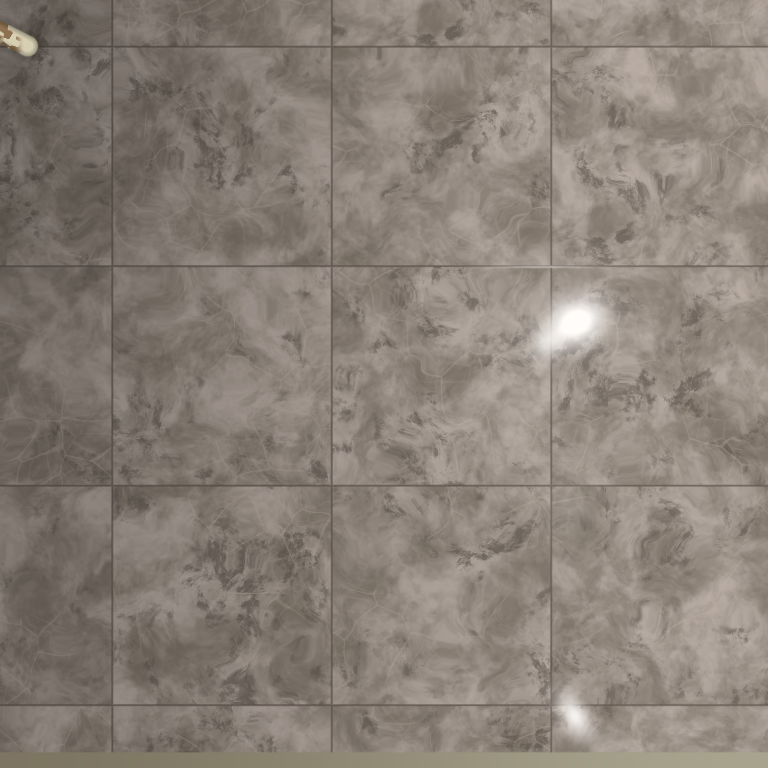
This texture is drawn by a three.js fragment shader. Its source:

```glsl
varying vec2 vUv;

const float TILE_PITCH = 0.2858;
const vec2 GRID_ORIGIN = vec2(0.1462, 0.0818);
const float GROUT_HALF_WIDTH = 0.0008;
const float EDGE_SOFTNESS = 0.0015;
const float STRIP_HEIGHT = 0.0205;
const float VEIN_WIDTH = 0.055;

const vec3 STONE_DARK = vec3(0.455, 0.418, 0.378);
const vec3 STONE_LIGHT = vec3(0.662, 0.620, 0.590);
const vec3 BLOTCH = vec3(0.350, 0.318, 0.290);
const vec3 VEIN = vec3(0.690, 0.638, 0.588);
const vec3 GROUT = vec3(0.360, 0.320, 0.295);
const vec3 STRIP_DARK = vec3(0.49, 0.46, 0.38);
const vec3 STRIP_LIGHT = vec3(0.66, 0.64, 0.55);
const vec3 CREAM = vec3(0.84, 0.81, 0.70);
const vec3 RUST = vec3(0.43, 0.28, 0.15);
const vec3 LAMP = vec3(1.0, 0.99, 0.98);

vec2 hash2(vec2 p) {
  vec2 q = vec2(dot(p, vec2(127.1, 311.7)), dot(p, vec2(269.5, 183.3)));
  return fract(sin(q) * 43758.5);
}

// Cellular noise: x = blended cell value, y = distance to the cell border
vec2 cellular(vec2 p) {
  vec2 cell = floor(p);
  vec2 f = p - cell;
  float nearest = 8.0, second = 8.0, total = 0.0, weightSum = 0.0;
  for (int j = -1; j <= 1; j++) {
    for (int i = -1; i <= 1; i++) {
      vec2 o = vec2(float(i), float(j));
      vec2 h = hash2(cell + o);
      vec2 d = o + h - f;
      float d2 = dot(d, d);
      float w = exp(-6.0 * d2);
      total += w * fract(h.x * 7.3 + h.y * 5.1);
      weightSum += w;
      second = min(second, max(nearest, d2));
      nearest = min(nearest, d2);
    }
  }
  return vec2(total / weightSum, sqrt(second) - sqrt(nearest));
}

float clouds(vec2 p) {
  float sum = 0.0, amp = 0.5, norm = 0.0;
  for (int i = 0; i < 5; i++) {
    sum += amp * cellular(p).x;
    norm += amp;
    amp *= 0.70;
    p = mat2(1.6, 1.2, -1.2, 1.6) * p + 3.7;
  }
  return sum / norm;
}

vec3 marble(vec2 p) {
  // Gentle warp keeps the mottling grainy instead of swirled
  vec2 warp = vec2(cellular(p * 5.0).x, cellular(p * 5.0 + 31.0).x) - 0.5;
  vec2 q = p + 0.10 * warp;
  float mottle = clouds(q * 4.6 + 9.0);
  vec3 col = mix(STONE_DARK, STONE_LIGHT, smoothstep(0.12, 0.86, mottle));

  // Clustered dark flecks
  float cluster = smoothstep(0.48, 0.70, clouds(q * 3.0 + 53.0));
  float fleck = smoothstep(0.42, 0.72, clouds(q * 15.0 + 71.0));
  col = mix(col, BLOTCH, 0.72 * cluster * fleck);

  // Broken pale veins
  float patches = smoothstep(0.50, 0.75, cellular(p * 4.0 + 17.0).x);
  float vein = 1.0 - smoothstep(0.0, VEIN_WIDTH, cellular(q * 4.5 + 23.0).y);
  float hairline = 1.0 - smoothstep(0.0, 0.11, cellular(q * 10.0 + 41.0).y);
  return mix(col, VEIN, patches * (0.32 * vein + 0.16 * hairline));
}

float glow(vec2 uv, vec2 centre, vec2 radii, float angle) {
  float c = cos(angle), s = sin(angle);
  vec2 d = uv - centre;
  vec2 q = vec2(c * d.x + s * d.y, c * d.y - s * d.x) / radii;
  return exp(-dot(q, q));
}

float capsule(vec2 p, vec2 a, vec2 b, float r) {
  vec2 ab = b - a;
  float t = clamp(dot(p - a, ab) / dot(ab, ab), 0.0, 1.0);
  return length(p - a - t * ab) - r;
}

void main() {
  vec2 uv = vUv;
  vec2 grid = (uv - GRID_ORIGIN) / TILE_PITCH;
  vec2 tile = floor(grid);
  vec2 tileSeed = hash2(tile + 5.0);
  vec3 col = marble(fract(grid) + 19.0 * tileSeed);
  col *= 0.985 + 0.03 * tileSeed.x;

  // Grout lines
  vec2 lineDist = abs(fract(grid - 0.5) - 0.5) * TILE_PITCH;
  float joint = min(lineDist.x, lineDist.y);
  float grout = 1.0 - smoothstep(GROUT_HALF_WIDTH - 0.0007, GROUT_HALF_WIDTH + EDGE_SOFTNESS, joint);
  col = mix(col, GROUT, 0.75 * grout);

  // Room light falls off to the left and the upper corner
  float light = mix(0.80, 1.09, smoothstep(-0.20, 0.90, uv.x));
  light -= 0.08 * glow(uv, vec2(0.0, 1.0), vec2(0.40), 0.0);
  col *= light;

  // Lamp reflections and the glint on the joint above them
  float shine = 1.10 * glow(uv, vec2(0.751, 0.581), vec2(0.038, 0.029), 0.35);
  shine += 0.50 * glow(uv, vec2(0.709, 0.551), vec2(0.024, 0.020), 0.5);
  shine += 0.90 * glow(uv, vec2(0.748, 0.068), vec2(0.034, 0.016), -1.0);
  shine += 0.15 * glow(uv, vec2(0.745, 0.335), vec2(0.035, 0.045), 0.0);
  shine += 0.10 * glow(uv, vec2(0.745, 0.575), vec2(0.110, 0.085), 0.4);
  shine += 0.45 * glow(uv, vec2(0.705, 0.6525), vec2(0.065, 0.0016), 0.0);
  col = mix(col, LAMP, min(shine, 1.0));

  // Rounded cream object in the upper left corner
  float body = capsule(uv, vec2(-0.015, 0.966), vec2(0.036, 0.940), 0.0135);
  col *= 1.0 - 0.15 * (1.0 - smoothstep(0.0, 0.012, body));
  float spots = smoothstep(0.50, 0.64, cellular(uv * 130.0).x) * (1.0 - smoothstep(0.018, 0.032, uv.x));
  vec3 bodyCol = mix(CREAM, RUST, 0.7 * spots) * (1.0 - 0.25 * smoothstep(-0.008, 0.0, body));
  col = mix(bodyCol, col, smoothstep(-EDGE_SOFTNESS, EDGE_SOFTNESS, body));

  // Plain strip along the bottom
  vec3 strip = mix(STRIP_DARK, STRIP_LIGHT, smoothstep(0.0, 1.0, uv.x));
  col = mix(strip, col, smoothstep(STRIP_HEIGHT - EDGE_SOFTNESS, STRIP_HEIGHT + EDGE_SOFTNESS, uv.y));
  gl_FragColor = vec4(col, 1.0);
}
```
